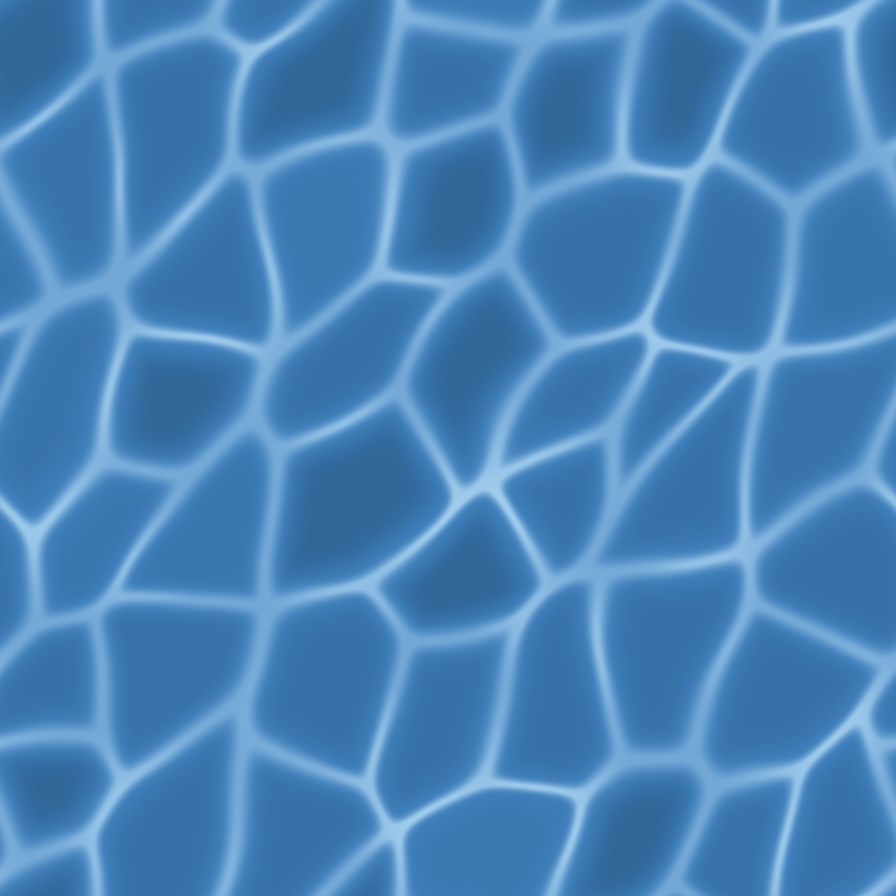
Give the GLSL for this texture, as a WebGL 2 fragment shader.

```glsl
#version 300 es
precision highp float;
// Seamless sunlit water: soft bright caustic lines around slanted blue cells.

uniform vec2 u_resolution;
out vec4 fragColor;

const vec2 GRID = vec2(7.0, 6.0);             // cells per tile
const float JITTER = 0.84;                    // scatter of the cell centres
const vec2 SLANT = vec2(0.53, 0.848);         // long axis of the cells
const float STRETCH = 1.55;                   // elongation along that axis
const float WARP_FREQ = 5.0;                  // bends per tile
const float WARP_AMOUNT = 0.036;
const float FOCUS_FREQ = 6.0;                 // changes of line sharpness per tile
const float JOIN = 170.0;                     // higher gives tighter junctions
const vec2 LINE_WIDTH = vec2(0.0108, 0.0062); // blurred, focused
const vec2 LINE_LIGHT = vec2(0.50, 0.92);     // blurred, focused
const vec2 HALO = vec2(0.004, 0.040);         // fade from line to cell interior
const float DARK_SHARE = 0.24;                // share of cells with a dark core

const vec3 DARK = vec3(0.190, 0.400, 0.590);
const vec3 DEEP = vec3(0.215, 0.445, 0.660);
const vec3 SHALLOW = vec3(0.245, 0.495, 0.735);
const vec3 LIGHT = vec3(0.660, 0.825, 0.945);

// Integer hash of a lattice point, two values in 0..1
vec2 hash2(vec2 cell, uint seed) {
    uvec2 v = uvec2(cell) + uvec2(seed * 71u, seed * 113u);
    v = v * 1664525u + 1013904223u;
    v.x += v.y * 1664525u;
    v.y += v.x * 1664525u;
    v ^= v >> 16u;
    v.x += v.y * 1664525u;
    v.y += v.x * 1664525u;
    v ^= v >> 16u;
    return vec2(v & 65535u) / 65535.0;
}

float cornerSlope(vec2 cell, vec2 offset, float period, uint seed) {
    float angle = 6.28318 * hash2(mod(cell, period), seed).x;
    return dot(vec2(cos(angle), sin(angle)), offset);
}

// Gradient noise that wraps after a whole number of cells
float gradientNoise(vec2 uv, float period, uint seed) {
    vec2 p = uv * period;
    vec2 i = floor(p), f = p - i;
    vec2 w = f * f * f * (f * (f * 6.0 - 15.0) + 10.0);
    vec2 e = vec2(1.0, 0.0);
    float low = mix(cornerSlope(i, f, period, seed),
                    cornerSlope(i + e.xy, f - e.xy, period, seed), w.x);
    float high = mix(cornerSlope(i + e.yx, f - e.yx, period, seed),
                     cornerSlope(i + e.xx, f - e.xx, period, seed), w.x);
    return mix(low, high, w.y);
}

vec2 cellCentre(vec2 cell) {
    vec2 h = hash2(mod(cell, GRID), 3u);
    return (cell + 0.5 + JITTER * (h - 0.5)) / GRID;
}

// Shortens the long axis so that nearest-point cells come out elongated
vec2 squeeze(vec2 v) {
    return v + SLANT * dot(v, SLANT) * (1.0 / STRETCH - 1.0);
}

// Smoothed distance to the cell border; also returns the cell's grid index
float borderDistance(vec2 uv, out vec2 nearestCell) {
    vec2 home = floor(uv * GRID);
    vec2 nearest = vec2(0.0);
    float best = 1e9;
    nearestCell = home;
    for (int y = -2; y <= 2; y++)
    for (int x = -2; x <= 2; x++) {
        vec2 cell = home + vec2(x, y);
        vec2 r = squeeze(cellCentre(cell) - uv);
        float d = dot(r, r);
        if (d < best) { best = d; nearest = r; nearestCell = cell; }
    }
    float sum = 1e-30;
    for (int y = -2; y <= 2; y++)
    for (int x = -2; x <= 2; x++) {
        if (x == 0 && y == 0) continue;
        vec2 r = squeeze(cellCentre(nearestCell + vec2(x, y)) - uv);
        vec2 normal = normalize(r - nearest);
        float d = dot(0.5 * (r + nearest), normal) / length(squeeze(normal));
        sum += exp(-JOIN * clamp(d, 0.0, 0.35));
    }
    return max(-log(sum) / JOIN, 0.0);
}

void main() {
    vec2 uv = gl_FragCoord.xy / u_resolution;

    // Bend the network
    vec2 bend = vec2(gradientNoise(uv, WARP_FREQ, 11u), gradientNoise(uv, WARP_FREQ, 23u));
    vec2 cell;
    float d = borderDistance(uv + WARP_AMOUNT * bend, cell);

    // Cell interiors: most deep, some shallow, a few with a dark core
    vec2 kind = hash2(mod(cell, GRID), 41u);
    float depth = mix(0.45, 1.0, smoothstep(0.0, 0.25, kind.x));
    vec3 colour = mix(SHALLOW, DEEP, depth * smoothstep(HALO.x, HALO.y, d));
    float core = step(1.0 - DARK_SHARE, kind.x) * smoothstep(0.012, 0.055, d);
    colour = mix(colour, DARK, core);

    // Caustic lines drifting in and out of focus
    float focus = smoothstep(-0.25, 0.5, gradientNoise(uv, FOCUS_FREQ, 57u));
    float width = mix(LINE_WIDTH.x, LINE_WIDTH.y, focus);
    float light = mix(LINE_LIGHT.x, LINE_LIGHT.y, focus) * exp(-d * d / (width * width));
    fragColor = vec4(mix(colour, LIGHT, light), 1.0);
}
```
